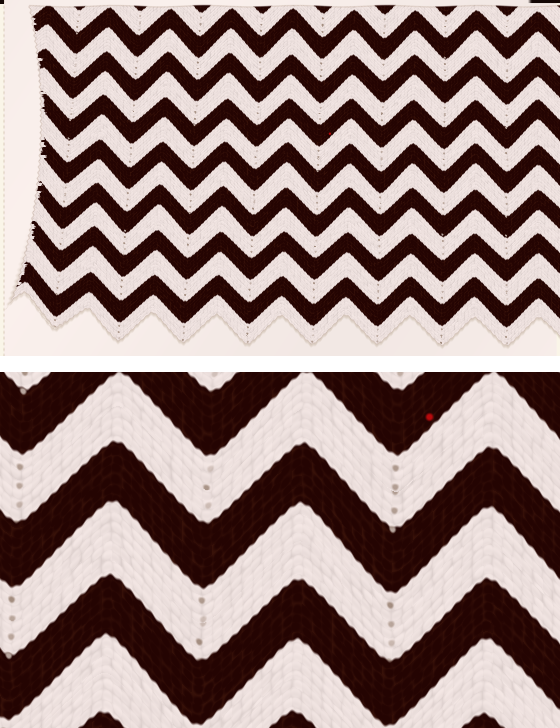
Top: the whole. Bottom: its middle third, enlarged.
Give the GLSL for this pattern, as a Shadertoy shader.

```glsl
// Crocheted blanket with dark and pale chevron stripes, lying on a pale sheet.

float hash(vec2 p) {
    return fract(sin(dot(p, vec2(127.1, 311.7))) * 43758.5);
}

// Distance to the nearest jittered cell centre, used for the yarn loops.
float cellNoise(vec2 p) {
    vec2 cell = floor(p);
    float nearest = 2.0;
    for (int j = -1; j <= 1; j++) {
        for (int i = -1; i <= 1; i++) {
            vec2 c = cell + vec2(i, j);
            vec2 jitter = 0.3 + 0.4 * vec2(hash(c), hash(c + 17.0));
            nearest = min(nearest, length(c + jitter - p));
        }
    }
    return nearest;
}

// Rounded zigzag: +1 at whole phases, -1 halfway between.
float zigzag(float phase) {
    return asin(0.965 * cos(6.2832 * phase)) / 1.3055;
}

void mainImage(out vec4 fragColor, in vec2 fragCoord) {
    // Canvas is 490 units high, y pointing down.
    float unit = 490.0 / iResolution.y;
    vec2 p = fragCoord * unit;
    p.y = 490.0 - p.y;
    float right = iResolution.x * unit;
    float soft = 0.6 + 0.6 * unit;

    // The cloth fans out and lifts towards its lower left corner.
    float down = (p.y - 65.0) / 365.0;
    float spacing = mix(84.7, 88.6, down);
    float phase = (p.x - mix(105.0, 77.0, down)) / spacing;
    float column = floor(phase + 0.5);
    float wave = zigzag(phase);
    float leftEdge = 61.0 - 0.00065 * (p.y - 165.0) * (p.y - 165.0);
    float lift = mix(5.0, 20.0, clamp(down, 0.0, 1.0)) * exp(-max(p.x - leftEdge, 0.0) / 70.0);

    // Stripe coordinates, with a slight hand-made wobble.
    float v = p.y - 46.0 - 19.0 * wave + lift - 0.008 * (p.x - 400.0);
    float row = floor(v / 61.2 + 0.5);
    v += 0.9 * sin(p.x * 0.021 + row * 2.3) + 0.6 * sin(p.x * 0.067 - row * 1.7);
    float across = v - row * 61.2;
    vec2 stitch = vec2(p.x, v) / vec2(4.6, 4.4);
    float loops = cellNoise(stitch);
    float grain = hash(floor(stitch));

    // Sheet, with a thin rim at both sides and dark top corners.
    vec3 col = vec3(0.965, 0.925, 0.91) + 0.015 * sin(p.x * 0.006 + p.y * 0.004);
    float rim = max(smoothstep(6.0, 4.5, p.x), smoothstep(right - 5.5, right - 4.0, p.x));
    col = mix(col, vec3(0.98, 0.96, 0.91), rim);
    float rimLine = smoothstep(1.3, 0.3, abs(p.x - 5.5)) * (0.5 + 0.5 * sin(p.y * 0.8));
    col = mix(col, vec3(0.76, 0.68, 0.58), 0.45 * rimLine);
    float corner = max(step(p.x, 5.0) * step(p.y, 6.0),
                       smoothstep(right - 45.0, right - 38.0, p.x) * smoothstep(5.0, 3.5, p.y));
    col = mix(col, vec3(0.08, 0.03, 0.02), corner);

    // Cloth outline: bowed left side, scalloped hem, straight top.
    float hem = mix(14.0, 26.5, smoothstep(60.0, 150.0, p.x)) + 0.8 * sin(p.x * 0.9);
    float cloth = min(p.x - leftEdge + 5.0 + sin(p.y * 0.8), 367.2 + 14.3 + hem - v);
    cloth = min(cloth, p.y - 8.0 + sin(p.x * 0.05));
    float inside = smoothstep(-soft, soft, cloth);
    float shadow = smoothstep(5.0, 0.0, abs(cloth + 0.5)) * smoothstep(300.0, 440.0, p.y);
    col = mix(col, vec3(0.72, 0.65, 0.56), 0.4 * shadow);

    // Pale yarn, its loops parallel to the zigzag.
    vec3 pale = vec3(0.935, 0.885, 0.875) - 0.07 * smoothstep(0.35, 0.8, loops);
    pale += 0.02 * (grain - 0.5) + 0.012 * sin(v * 1.43);
    pale -= vec3(0.10, 0.12, 0.15) * smoothstep(2.5, 0.0, cloth);

    // Eyelets run down each lower turn of the pale bands.
    vec2 eyelet = vec2((phase - column) * spacing, (fract(v / 8.7) - 0.5) * 8.7);
    float eyeletId = hash(vec2(column, floor(v / 8.7)));
    eyelet.x += 2.0 * (eyeletId - 0.5);
    float hole = smoothstep(2.1, 0.7, length(eyelet));
    pale = mix(pale, vec3(0.53, 0.43, 0.36), hole * mix(0.2, 0.75, eyeletId));

    // Dark yarn, with stray pale flecks at the turns.
    vec3 dark = mix(vec3(0.14, 0.015, 0.008), vec3(0.22, 0.07, 0.035),
                    smoothstep(0.3, 0.75, loops) * (0.4 + 0.6 * grain));
    float fleck = hole * step(0.88, eyeletId) * smoothstep(7.0, 11.0, abs(across));
    dark = mix(dark, vec3(0.72, 0.65, 0.62), fleck);

    // Stripes with looped borders and ragged left ends.
    float band = abs(across) - 14.3 - 0.6 * wave + 0.45 * sin(p.x * 1.35 + row);
    float ragged = 9.0 * (hash(vec2(floor(p.y / 3.5), 4.0)) - 0.5) + 3.0 * (loops - 0.5);
    band = max(band, leftEdge + ragged - p.x);
    float stripe = smoothstep(soft, -soft, band) * step(row, 6.5);
    vec3 yarn = mix(pale, dark, stripe);

    // One red fibre caught in a dark stripe.
    float fibre = smoothstep(2.4, 0.8, length(p - vec2(454.0, 184.0)));
    yarn = mix(yarn, vec3(0.72, 0.04, 0.05), fibre);

    fragColor = vec4(mix(col, yarn, inside), 1.0);
}
```
